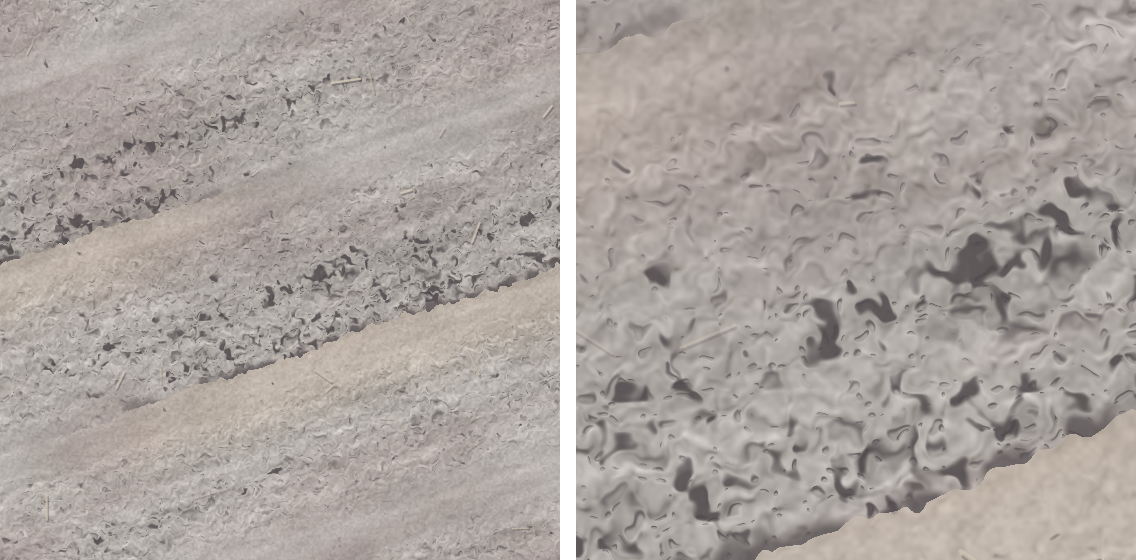
Left, the full canvas; right, a detail of the centre.
Give the GLSL for this texture, as a WebGL 2 fragment shader.

```glsl
#version 300 es
precision highp float;
// Dry tilled soil with furrows climbing to the right, drawn as one seamless tile.
// Sheared bands set roughness and tint; wrapped noise, pits, clods and straw
// are scattered over them according to the band they lie in.
uniform vec2 u_resolution;
out vec4 fragColor;

float hash(vec2 p) {
  vec3 q = fract(p.xyx * 0.1031);
  q += dot(q, q.yzx + 33.33);
  return fract((q.x + q.y) * q.z);
}

// Hash of a lattice cell, repeating over a tile that may be sheared
float cellHash(vec2 cell, vec2 period, float shear) {
  float turn = floor(cell.x / period.x);
  return hash(vec2(cell.x - turn * period.x, mod(cell.y + turn * shear, period.y)));
}

float noise(vec2 p, vec2 period, float shear) {
  vec2 i = floor(p), f = fract(p);
  f = f * f * (3.0 - 2.0 * f);
  float low = mix(cellHash(i, period, shear), cellHash(i + vec2(1, 0), period, shear), f.x);
  float high = mix(cellHash(i + vec2(0, 1), period, shear), cellHash(i + 1.0, period, shear), f.x);
  return mix(low, high, f.y);
}

float tileNoise(vec2 uv, float n) { return noise(uv * n, vec2(n), 0.0); }

vec2 jitter(vec2 uv, float n) { return vec2(tileNoise(uv, n), tileNoise(uv + 0.37, n)) - 0.5; }

// Noise stretched along the furrows
float streak(vec2 uv, float along, float across) {
  vec2 p = vec2(uv.x * along, (3.0 * uv.y - uv.x) * across);
  return noise(p, vec2(along, 3.0 * across), across);
}

float height(vec2 uv) {
  return 0.5 * tileNoise(uv, 50.0) + 0.4 * tileNoise(uv, 97.0) + 0.28 * tileNoise(uv, 190.0);
}

// Soft bump along the furrow, whose full length is three tiles
float stretchNear(float along, float centre, float reach) {
  return 1.0 - smoothstep(0.4 * reach, reach, abs(mod(along - centre + 1.5, 3.0) - 1.5));
}

float ridge(float c, float centre, float width) {
  float d = (c - centre) / width;
  return exp(-d * d);
}

// Pits lit from above: x is the shaded crescent, y the bright lower lip
vec2 pits(vec2 uv, float n, float density) {
  vec2 p = uv * n, i = floor(p), result = vec2(0);
  for (int k = 0; k < 9; k++) {
    vec2 cell = i + vec2(k % 3, k / 3) - 1.0;
    float a = cellHash(cell, vec2(n), 0.0);
    float b = cellHash(cell + 0.37, vec2(n), 0.0);
    float size = cellHash(cell + 0.71, vec2(n), 0.0);
    vec2 d = p - cell - 0.15 - 0.7 * vec2(a, b);
    float r = (0.13 + 0.2 * size * size) * smoothstep(0.0, 0.25, density - fract(a * 7.0 + b * 5.0));
    d *= vec2(0.7 + 0.5 * b, 1.15);
    float hollow = 1.0 - smoothstep(0.6 * r, r + 0.05, length(d));
    float lit = 1.0 - smoothstep(0.5 * r, r + 0.06, length(d + r * vec2(-0.4 + 0.6 * a, 0.6)));
    result = max(result, smoothstep(0.04, 0.12, r) * vec2(hollow * (1.0 - 0.8 * lit), lit * (1.0 - hollow)));
  }
  return result;
}

// Straw pieces: x is the stalk, y its shadow
vec2 straw(vec2 uv, float n, float chance) {
  vec2 p = uv * n, i = floor(p), result = vec2(0);
  float soft = n / u_resolution.y;
  for (int k = 0; k < 9; k++) {
    vec2 cell = i + vec2(k % 3, k / 3) - 1.0;
    float a = cellHash(cell + 0.13, vec2(n), 0.0);
    float b = cellHash(cell + 0.59, vec2(n), 0.0);
    if (cellHash(cell + 0.83, vec2(n), 0.0) > chance) continue;
    vec2 d = p - cell - vec2(a, b), below = d + vec2(-0.015, 0.025);
    float angle = 6.283 * fract(a * 9.0 + b * 3.0), reach = 0.06 + 0.2 * b * b;
    vec2 dir = vec2(cos(angle), sin(angle));
    float stalk = length(d - dir * clamp(dot(d, dir), -reach, reach));
    float shade = length(below - dir * clamp(dot(below, dir), -reach, reach));
    result = max(result, (0.4 + 0.6 * a) * (1.0 - smoothstep(0.006, 0.012 + soft, vec2(stalk, shade))));
  }
  return result;
}

void main() {
  vec2 uv = gl_FragCoord.xy / u_resolution;
  vec2 bent = uv + 0.012 * jitter(uv, 64.0) + 0.007 * jitter(uv, 140.0);

  // Furrow coordinates: c runs across a band, along follows it round the tile
  float s = 3.0 * bent.y - bent.x - 0.58 + 0.06 * (tileNoise(uv, 9.0) - 0.5);
  float c = fract(s), along = mod(uv.x + floor(s), 3.0);
  float edge = stretchNear(along + step(0.5, c), 0.8, 0.8);
  float patches = tileNoise(uv, 5.0), streaks = streak(uv, 5.0, 9.0);

  // How loose the soil is in each part of a band
  float start = mix(smoothstep(0.0, 0.2, c), 1.0, edge);
  float rough = start * (1.0 - smoothstep(0.72, 0.86, c)) * (0.6 + 0.4 * patches);
  float looseness = 0.45 + 0.55 * stretchNear(along, 0.9, 1.1);
  float rows = edge * ridge(c, 0.07, 0.14) + start * (0.8 * ridge(c, 0.36, 0.1) + 0.4 * ridge(c, 0.6, 0.09));
  float clods = clamp(rows * looseness * (0.4 + streaks), 0.0, 1.0);

  // Tints: pinkish earth, grey crust and a tan strip under the sharp edge
  vec3 color = mix(vec3(0.665, 0.622, 0.607), vec3(0.695, 0.675, 0.655), smoothstep(0.3, 0.75, 0.6 * patches + 0.4 * streaks));
  color = mix(color, vec3(0.73, 0.68, 0.63), 0.75 * edge * smoothstep(0.5, 0.85, c));
  color += 0.07 * (streak(uv, 4.0, 22.0) - 0.5) + 0.06 * (tileNoise(uv, 17.0) - 0.5);
  color -= 0.05 * clods - 0.012;

  // Fine relief with deepened shadows, and grain
  float slope = height(bent) - height(bent + vec2(-0.0014, 0.003));
  slope -= 0.8 * max(-slope - 0.12, 0.0);
  color += slope * (0.16 + 0.28 * rough) + 0.06 * (tileNoise(uv, 256.0) - 0.5);

  // Pits, dark clods and the broken shadow along the edge
  vec3 shadow = vec3(0.315, 0.29, 0.3);
  for (int k = 0; k < 3; k++) {
    vec2 pit = pits(bent, 26.0 * exp2(float(k)), 0.1 + 0.25 * rough + 0.35 * clods);
    color = mix(color, shadow, pit.x * (0.42 + 0.4 * clods));
    color += 0.04 * pit.y;
  }
  float crumbs = 0.5 * tileNoise(bent, 58.0) + 0.5 * tileNoise(bent + 0.31, 125.0);
  color = mix(color, shadow, 0.85 * smoothstep(0.0, 0.18, crumbs - mix(0.82, 0.53, clods)));
  float crease = edge * (1.0 - smoothstep(0.01, 0.05, c));
  color = mix(color, shadow, 0.7 * crease * smoothstep(0.35, 0.65, tileNoise(uv, 44.0)));

  // Scattered straw
  vec2 stalk = straw(uv, 8.0, 0.25) + 0.8 * straw(uv + 0.4, 15.0, 0.12);
  color = mix(color, shadow, 0.5 * min(stalk.y, 1.0));
  color = mix(color, vec3(0.83, 0.79, 0.72), 0.85 * min(stalk.x, 1.0));
  fragColor = vec4(color, 1.0);
}
```
